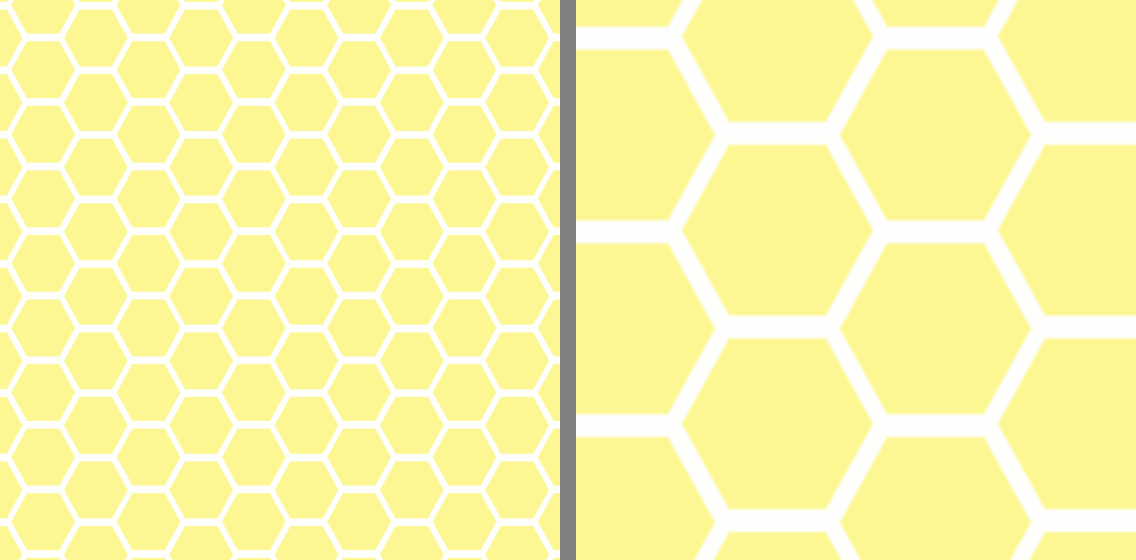
Left: the whole. Right: its middle third, enlarged.
Reproduce this pattern procedurally as a Shadertoy shader.

```glsl
// Honeycomb of flat-topped yellow hexagons separated by white bars.
// Each pixel takes the smallest hexagon distance over the two nearest columns;
// alternate columns are shifted by about half a cell.

const vec3 CELL_COLOR = vec3(0.992, 0.970, 0.578);
const vec3 LINE_COLOR = vec3(0.995, 0.995, 0.990);

const vec2  PITCH       = vec2(0.09404, 0.1153); // column and row spacing
const vec2  ORIGIN      = vec2(0.0771, 0.0685);  // centre of one even-column cell
const float ODD_SHIFT   = 0.491;                 // odd-column rise, in rows
const float HALF_HEIGHT = 0.0503;                // centre to flat edge
const float HALF_WIDTH  = 0.0563;                // centre to side corner
const float HALF_FLAT   = 0.0285;                // half the flat edge length
const float EDGE_SOFT   = 0.0014;                // half width of the soft edge
const float EDGE_BLEED  = 0.0005;                // outward offset of the soft edge

// Signed distance bound to a flat-topped hexagon centred at the origin.
float hexagon(vec2 p) {
    p = abs(p);
    vec2 slantNormal = normalize(vec2(HALF_HEIGHT, HALF_WIDTH - HALF_FLAT));
    float slant = dot(p - vec2(HALF_WIDTH, 0.0), slantNormal);
    return max(p.y - HALF_HEIGHT, slant);
}

// Distance to the nearest cell in one column.
float columnDistance(vec2 p, float column) {
    float shift = mod(column, 2.0) * ODD_SHIFT * PITCH.y;
    vec2 q = p - vec2(column * PITCH.x, shift);
    q.y -= PITCH.y * floor(q.y / PITCH.y + 0.5);
    return hexagon(q);
}

void mainImage(out vec4 fragColor, in vec2 fragCoord) {
    vec2 p = fragCoord / iResolution.y - ORIGIN;

    // Only the columns on either side can reach this point.
    float column = floor(p.x / PITCH.x);
    float d = min(columnDistance(p, column), columnDistance(p, column + 1.0));

    // Soft edge, never narrower than a pixel.
    float soft = max(EDGE_SOFT, 0.75 / iResolution.y);
    float line = smoothstep(-soft, soft, d - EDGE_BLEED);
    fragColor = vec4(mix(CELL_COLOR, LINE_COLOR, line), 1.0);
}
```
